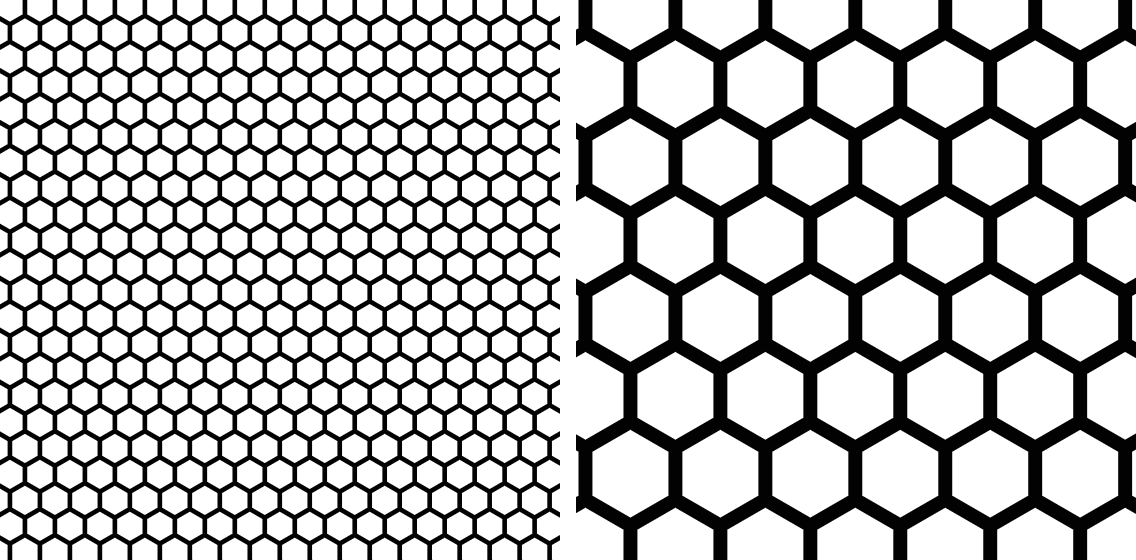
Left, the full canvas; right, a detail of the centre.
Write a three.js fragment shader that draws this pattern.

```glsl
#define CELL_PITCH 0.05354                // distance between neighbouring cell centres
#define WALL_WIDTH 0.155                  // wall thickness as a fraction of the pitch
#define CELL_ORIGIN vec2(0.0445, 0.9411)  // centre of one cell
#define INK_COLOR vec3(0.008)
#define CELL_COLOR vec3(1.0)

varying vec2 vUv;

const vec2 LATTICE = vec2(1.0, 1.7320508);
const vec2 SLANT_NORMAL = vec2(0.5, 0.8660254);

// Offset from the nearest centre of a pointy-top hexagon grid of unit pitch
vec2 hexOffset(vec2 p) {
  vec2 evenRow = mod(p + 0.5 * LATTICE, LATTICE) - 0.5 * LATTICE;
  vec2 oddRow = mod(p, LATTICE) - 0.5 * LATTICE;
  return dot(evenRow, evenRow) < dot(oddRow, oddRow) ? evenRow : oddRow;
}

// Distance from an offset inside a cell to the midline of its nearest wall
float wallDistance(vec2 offset) {
  vec2 q = abs(offset);
  return 0.5 - max(q.x, dot(q, SLANT_NORMAL));
}

void main() {
  vec2 p = (vUv - CELL_ORIGIN) / CELL_PITCH;
  float edge = wallDistance(hexOffset(p)) - 0.5 * WALL_WIDTH;

  // Blend across one pixel at the wall edge
  float pixel = fwidth(vUv.x) / CELL_PITCH;
  float inside = clamp(edge / pixel + 0.5, 0.0, 1.0);
  gl_FragColor = vec4(mix(INK_COLOR, CELL_COLOR, inside), 1.0);
}
```
